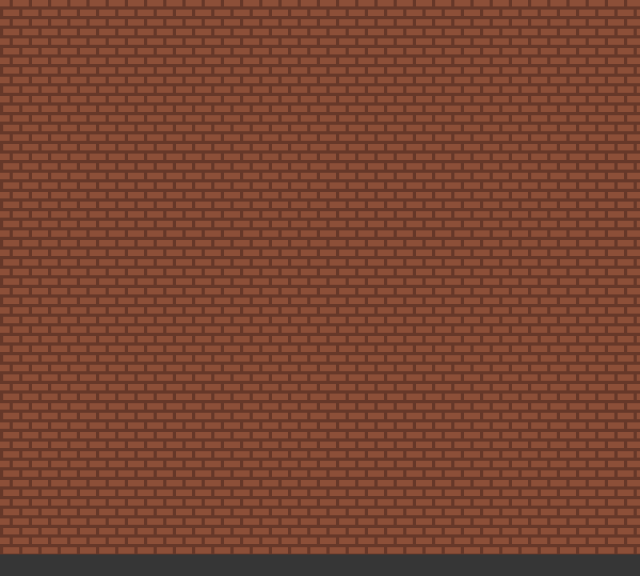
Reproduce this texture procedurally as a WebGL 1 fragment shader.

```glsl
precision highp float;
// Running-bond brick wall with flat mortar joints above a dark grey ground strip.

uniform vec2 u_resolution;

// Share of a pixel inside an edge, from the signed depth behind that edge.
float coverage(float depth, float pixel) {
  return clamp(0.5 + depth / pixel, 0.0, 1.0);
}

// Coverage of the bricks: 25 x 10 faces in 30 x 15 cells, rows counted downwards.
float brickMask(vec2 p, float pixel) {
  float row = floor((p.y + 2.5) / 15.0);
  float centerX = 2.5 + 15.0 * mod(row, 2.0);
  vec2 local = vec2(mod(p.x - centerX + 15.0, 30.0) - 15.0,
                    mod(p.y + 2.5, 15.0) - 7.5);
  vec2 depth = vec2(12.5, 5.0) - abs(local);
  return coverage(depth.x, pixel) * coverage(depth.y, pixel);
}

void main() {
  // The canvas is 1000 units wide; the wall hangs from the top edge.
  float pixel = 1000.0 / u_resolution.x;
  vec2 fromBottom = gl_FragCoord.xy * pixel;
  vec2 fromTop = vec2(fromBottom.x, u_resolution.y * pixel - fromBottom.y);

  vec3 mortar = vec3(0.40, 0.22, 0.16);
  vec3 brick = vec3(0.55, 0.31, 0.22);
  vec3 ground = vec3(0.21);

  vec3 color = mix(mortar, brick, brickMask(fromTop, pixel));

  // Ground strip along the bottom.
  color = mix(color, ground, coverage(33.8 - fromBottom.y, pixel));

  gl_FragColor = vec4(color, 1.0);
}
```
